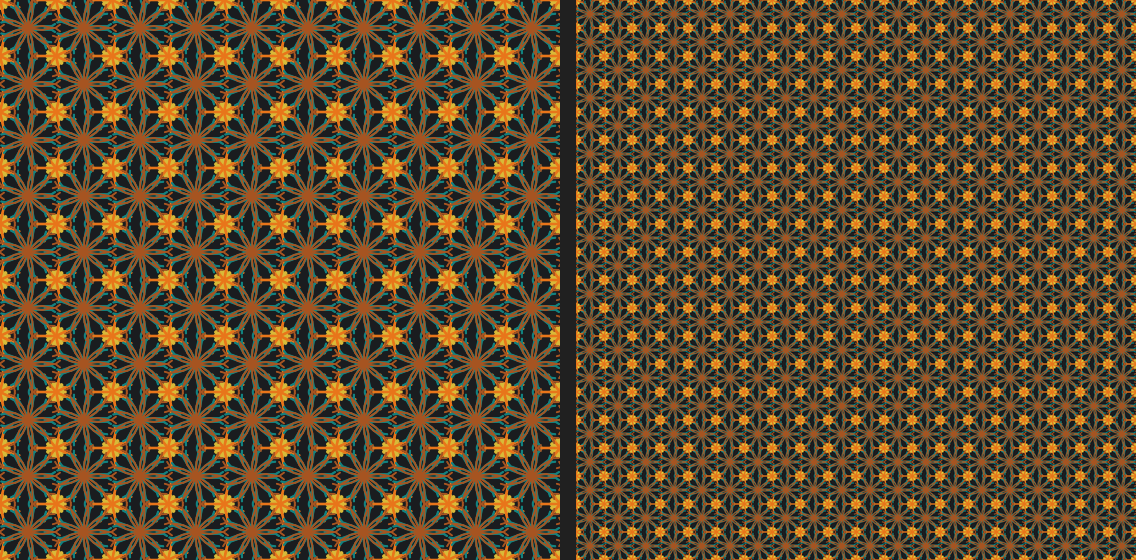
Left, the tile; right, the same tile 2 across and 2 down.
Write a three.js fragment shader that draws this pattern.

```glsl
// Ten by ten lattice of nine-armed teal and brown stars, with scalloped yellow
// flowers and seven forked orange arms where the cells meet.
// Each motif is folded into one arm, and overlapping neighbours are merged.
varying vec2 vUv;

const float REPEATS = 10.0;
const float STAR_ARMS = 9.0;
const float FLOWER_ARMS = 7.0;
const float SCALLOPS = 14.0;
const float SOFTNESS = 0.01; // half the edge width, in cells
const float TAU = 6.2831853;

const vec3 CHARCOAL = vec3(0.10, 0.11, 0.12);
const vec3 TEAL = vec3(0.07, 0.51, 0.50);
const vec3 BROWN = vec3(0.65, 0.33, 0.13);
const vec3 ORANGE = vec3(0.91, 0.46, 0.10);
const vec3 YELLOW = vec3(0.85, 0.73, 0.22);

// Folds the plane into half of one arm lying along +x.
vec2 foldArms(vec2 p, float arms) {
  float sector = TAU / arms;
  float angle = mod(atan(p.y, p.x) + 0.5 * sector, sector) - 0.5 * sector;
  return length(p) * vec2(cos(angle), abs(sin(angle)));
}

float segment(vec2 p, vec2 a, vec2 b, float halfWidth) {
  vec2 pa = p - a;
  vec2 ba = b - a;
  float t = clamp(dot(pa, ba) / dot(ba, ba), 0.0, 1.0);
  return length(pa - ba * t) - halfWidth;
}

// Broad petal with a small forked tip.
float tealPetal(vec2 q) {
  float petal = segment(q, vec2(0.0), vec2(0.41, 0.0), 0.052);
  float knob = segment(q, vec2(0.40, 0.02), vec2(0.48, 0.07), 0.020);
  return min(petal, knob);
}

// Paired strands that part, rejoin and fork around a solid core.
float brownStrand(vec2 q) {
  vec2 bow = vec2(0.25, 0.037);
  vec2 join = vec2(0.45, 0.0);
  float d = length(q) - 0.09;
  d = min(d, segment(q, vec2(0.0), bow, 0.017));
  d = min(d, segment(q, bow, join, 0.017));
  d = min(d, segment(q, join, vec2(0.50, 0.0), 0.017));
  return min(d, segment(q, vec2(0.49, 0.0), vec2(0.57, 0.06), 0.017));
}

// Spoke ending in a short Y.
float orangeArm(vec2 q) {
  float spoke = segment(q, vec2(0.0), vec2(0.31, 0.0), 0.024);
  float fork = segment(q, vec2(0.30, 0.0), vec2(0.37, 0.035), 0.018);
  return min(spoke, fork);
}

float scallopedDisc(vec2 p) {
  vec2 q = foldArms(p, SCALLOPS);
  return min(length(p) - 0.155, length(q - vec2(0.155, 0.0)) - 0.036);
}

vec3 paint(vec3 under, vec3 ink, float d) {
  return mix(under, ink, 1.0 - smoothstep(-SOFTNESS, SOFTNESS, d));
}

void main() {
  vec2 cell = fract(vUv * REPEATS);
  float teal = 9.0;
  float brown = 9.0;
  float slit = 9.0;
  float orange = 9.0;
  float yellow = 9.0;

  // Merge the motifs of the surrounding cells.
  for (int j = -1; j <= 1; j++) {
    for (int i = -1; i <= 1; i++) {
      vec2 corner = cell - vec2(float(i), float(j));
      vec2 star = foldArms(corner - 0.5, STAR_ARMS);
      teal = min(teal, tealPetal(star));
      brown = min(brown, brownStrand(star));
      slit = min(slit, segment(star, vec2(0.12, 0.0), vec2(0.27, 0.0), 0.010));

      // One flower arm points left.
      orange = min(orange, orangeArm(foldArms(-corner, FLOWER_ARMS)));
      yellow = min(yellow, scallopedDisc(corner));
    }
  }

  // Layers from back to front.
  vec3 color = paint(CHARCOAL, YELLOW, yellow);
  color = paint(color, ORANGE, orange);
  color = paint(color, TEAL, teal);
  color = paint(color, CHARCOAL, slit);
  color = paint(color, BROWN, brown);
  gl_FragColor = vec4(color, 1.0);
}
```
